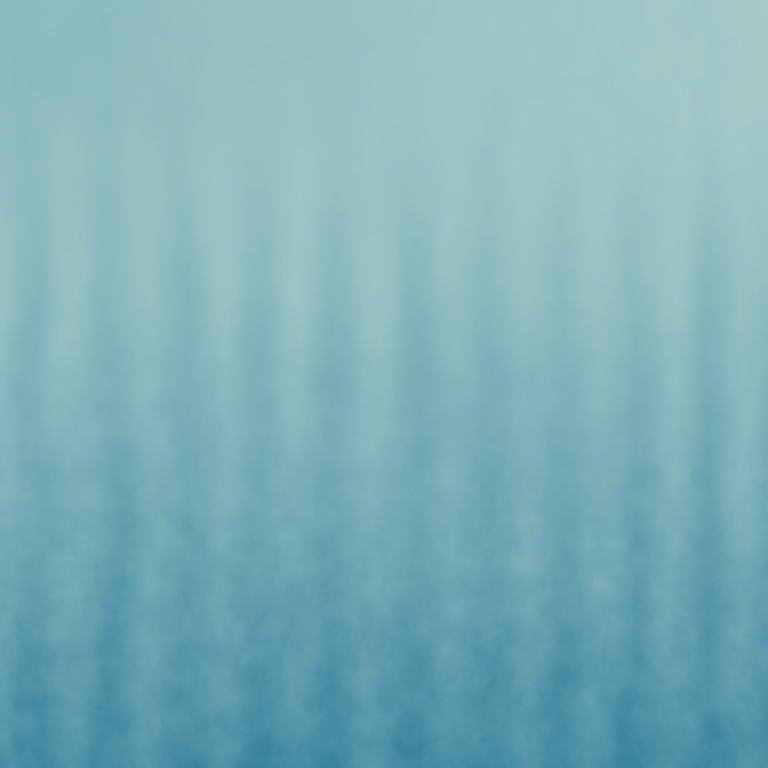
This background is drawn by a WebGL 1 fragment shader. Its source:

```glsl
precision highp float;
// Draws a misty teal wash with soft vertical streaks and mottling that deepens downward.
uniform vec2 u_resolution;

const vec3 DEEP_TEAL = vec3(0.25, 0.53, 0.63);
const vec3 PALE_MIST = vec3(0.67, 0.808, 0.80);
const float STREAK_SPACING = 0.0977;
const float TAU = 6.28319;

float hash(vec2 cell) {
  vec3 p = fract(vec3(cell.xyx) * 0.1031);
  p += dot(p, p.yzx + 33.33);
  return fract((p.x + p.y) * p.z);
}

// Smooth value noise in 0..1
float noise(vec2 p) {
  vec2 cell = floor(p);
  vec2 f = fract(p);
  f = f * f * (3.0 - 2.0 * f);
  float low = mix(hash(cell), hash(cell + vec2(1.0, 0.0)), f.x);
  float high = mix(hash(cell + vec2(0.0, 1.0)), hash(cell + vec2(1.0, 1.0)), f.x);
  return mix(low, high, f.y);
}

// Layered noise centred on zero
float cloud(vec2 p) {
  float sum = 0.0;
  float weight = 0.5;
  for (int i = 0; i < 4; i++) {
    sum += weight * (noise(p) - 0.5);
    p = mat2(1.6, 1.2, -1.2, 1.6) * p + 7.3;
    weight *= 0.58;
  }
  return sum;
}

// Brightness of the wash: a falling ramp with a glow at the upper right
float washTone(vec2 p) {
  float depth = 1.0 - min(p.y / 0.8, 1.0);
  float glow = (p.x - 0.5) * smoothstep(0.55, 0.95, p.y);
  return 0.83 - 0.76 * pow(depth, 1.4) + 0.22 * glow;
}

// Evenly spaced columns that waver and vary in strength along their length
float streaks(vec2 p) {
  float waver = 0.028 * (noise(vec2(p.x * 5.0, p.y * 6.0) + 3.0) - 0.5);
  float column = cos(TAU * (p.x + waver) / STREAK_SPACING);
  float strength = 0.35 + 0.9 * noise(vec2(p.x * 11.0, p.y * 5.0) + 19.0);
  float strands = cloud(vec2(p.x * 26.0, p.y * 4.0) + 41.0);
  return column * strength + 1.1 * strands;
}

void main() {
  vec2 p = gl_FragCoord.xy / u_resolution;
  float tone = washTone(p);

  // Streaks fade out near the top
  float streakFade = 1.0 - smoothstep(0.55, 0.95, p.y);
  tone += 0.085 * streakFade * streaks(p);

  // Fine mottling strengthens toward the bottom
  float grain = cloud(p * vec2(42.0, 34.0));
  float patches = cloud(p * vec2(12.0, 8.0) + 60.0);
  tone += mix(0.26, 0.035, smoothstep(0.05, 0.7, p.y)) * grain;
  tone += mix(0.16, 0.06, smoothstep(0.1, 0.8, p.y)) * patches;

  gl_FragColor = vec4(mix(DEEP_TEAL, PALE_MIST, clamp(tone, -0.05, 1.0)), 1.0);
}
```
